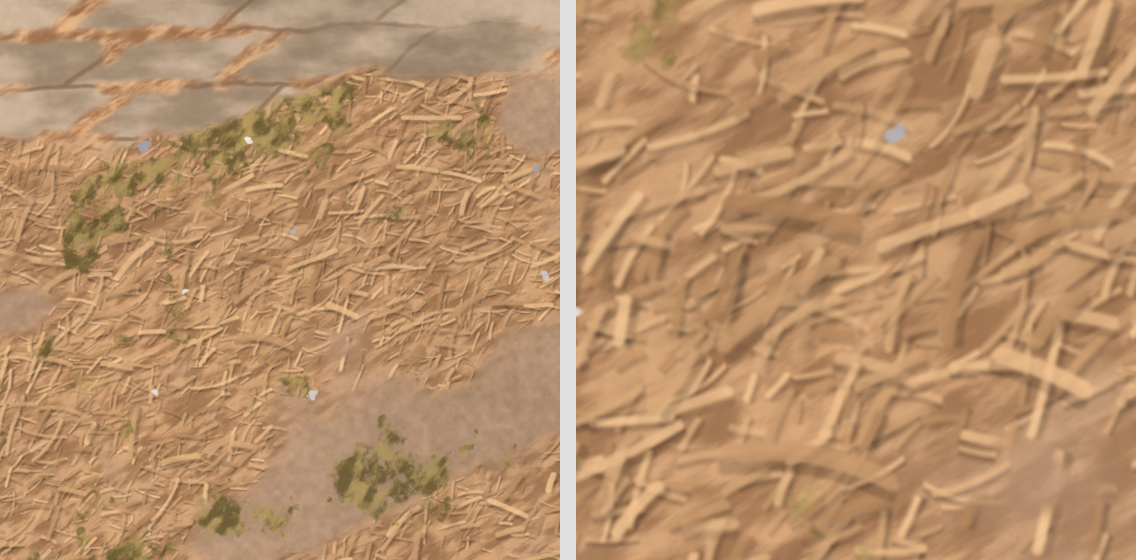
Left: the whole. Right: its middle third, enlarged.
Give the GLSL for this texture, as a WebGL 2 fragment shader.

```glsl
#version 300 es
precision highp float;

uniform vec2 u_resolution;
out vec4 fragColor;

vec3 hash3(vec2 cell, float seed) {
  uvec3 v = uvec3(ivec3(cell, seed) + 4096) * 1664525u + 1013904223u;
  v.x += v.y * v.z; v.y += v.z * v.x; v.z += v.x * v.y;
  v ^= v >> 16u;
  v.x += v.y * v.z; v.y += v.z * v.x; v.z += v.x * v.y;
  return vec3(v & 0xffffu) / 65535.0;
}

mat2 rotation(float a) {
  return mat2(cos(a), -sin(a), sin(a), cos(a));
}

float noise(vec2 p) {
  vec2 i = floor(p), f = fract(p);
  f = f * f * (3.0 - 2.0 * f);
  float low = mix(hash3(i, 0.0).x, hash3(i + vec2(1, 0), 0.0).x, f.x);
  float high = mix(hash3(i + vec2(0, 1), 0.0).x, hash3(i + 1.0, 0.0).x, f.x);
  return mix(low, high, f.y);
}

float fbm(vec2 p) {
  float sum = 0.0, amp = 0.533;
  for (int i = 0; i < 4; i++) {
    sum += amp * noise(p);
    p = rotation(0.6) * p * 2.03 + 7.3;
    amp *= 0.5;
  }
  return sum;
}

// Soft elliptical bump, 1 at the centre
float blob(vec2 p, vec2 centre, vec2 radius, float tilt) {
  vec2 q = rotation(tilt) * (p - centre) / radius;
  return exp(-dot(q, q));
}

// Skewed slabs with dark gaps and litter in the joints
vec3 paving(vec2 p, float fibre) {
  vec2 w = p + 0.035 * (vec2(fbm(p * 9.0), fbm(p * 9.0 + 40.0)) - 0.5);
  float row = (w.y - 0.838 - 0.03 * w.x) / 0.095;
  float column = (w.x - 1.1 * w.y) / 0.27 + 0.43 * floor(row);
  vec2 toJoint = (0.5 - abs(fract(vec2(column, row)) - 0.5)) * vec2(0.18, 0.095);
  float joint = min(toJoint.x, toJoint.y);
  float tone = 0.75 * fbm(p * vec2(9.0, 24.0)) + 0.25 * hash3(floor(vec2(column, row)), 5.0).x;
  vec3 col = mix(vec3(0.61, 0.52, 0.43), vec3(0.79, 0.69, 0.59), smoothstep(0.25, 0.7, tone));
  float wear = smoothstep(0.95, 0.4, p.x + 0.5 * (fbm(p * 7.0 + 3.0) - 0.5));
  col = mix(col, vec3(0.52, 0.41, 0.31), 0.75 * wear * smoothstep(0.007, 0.001, joint));
  float litter = smoothstep(0.47, 0.62, fbm(p * 8.0 + 20.0)) * smoothstep(0.02, 0.006, joint);
  return mix(col, mix(vec3(0.62, 0.43, 0.29), vec3(0.9, 0.7, 0.51), fibre), 0.85 * litter);
}

// Layers of short, bent stalks leaning up to the right
vec3 addStraw(vec3 col, vec2 p, float density) {
  for (int layer = 0; layer < 7; layer++) {
    float scale = 36.0 - 3.6 * float(layer);
    vec2 g = rotation(0.4 * float(layer)) * p * scale;
    for (int k = 0; k < 9; k++) {
      vec2 cell = floor(g) + vec2(k % 3, k / 3) - 1.0;
      vec3 place = hash3(cell, float(layer) + 10.0);
      vec3 look = hash3(cell, float(layer) + 30.0);
      float angle = 0.55 + 1.9 * (place.z - 0.5) - 0.4 * float(layer);
      vec2 q = rotation(angle) * (g - cell - place.xy);
      q.y += (look.z - 0.5) * 0.5 * q.x * q.x;
      float halfLength = 0.2 + 0.6 * look.x * look.x;
      float width = 0.035 + 0.05 * look.z;
      float d = length(vec2(max(abs(q.x) - halfLength, 0.0), q.y)) - width;
      float under = length(vec2(max(abs(q.x) - halfLength, 0.0), q.y + 0.1)) - width;
      float chance = 0.3 + 0.7 * fract(look.x * 7.0 + place.x * 5.0);
      float present = smoothstep(chance - 0.1, chance + 0.12, density);
      float soft = 0.0022 * scale;
      col *= 1.0 - 0.16 * present * smoothstep(soft, -soft, under);
      vec3 stalk = mix(vec3(0.69, 0.51, 0.35), vec3(0.97, 0.79, 0.59), look.y);
      col = mix(col, stalk, 0.8 * present * smoothstep(soft, -soft, d));
    }
  }
  return col;
}

// Small pale scraps with ragged outlines
vec3 addScraps(vec3 col, vec2 p) {
  for (int i = 0; i < 8; i++) {
    vec3 h = hash3(vec2(i, 3), 71.0), s = hash3(vec2(i, 8), 72.0);
    vec2 q = rotation(3.0 * s.x) * (p - vec2(h.x, 0.15 + 0.62 * h.y)) * vec2(1.0, 1.5);
    float d = length(q) - 0.005 - 0.008 * s.y + 0.008 * (noise(p * 150.0) - 0.5);
    vec3 tint = mix(vec3(0.55, 0.56, 0.62), vec3(0.93, 0.9, 0.88), smoothstep(0.1, 0.5, h.z));
    col = mix(col, tint, 0.9 * smoothstep(0.003, -0.003, d));
  }
  return col;
}

void main() {
  vec2 p = gl_FragCoord.xy / u_resolution;
  float broad = fbm(p * 5.0 + 11.0) - 0.5;
  float fine = fbm(p * 75.0);
  float fibre = smoothstep(0.25, 0.75, fbm(rotation(0.55) * p * vec2(30.0, 85.0)));

  // Bare earth and the straw cover over it
  float bare = blob(p, vec2(0.9, 0.27), vec2(0.33, 0.13), 0.2)
    + 0.8 * blob(p, vec2(0.97, 0.79), vec2(0.12, 0.06), 0.0)
    + 0.7 * blob(p, vec2(0.03, 0.45), vec2(0.12, 0.05), 0.3)
    + 0.6 * blob(p, vec2(0.55, 0.08), vec2(0.2, 0.08), 0.2);
  float cover = 1.0 - smoothstep(0.22, 0.7, bare + 1.5 * broad);
  vec3 earth = mix(vec3(0.64, 0.51, 0.41), vec3(0.75, 0.62, 0.51), 0.6 * fine + 0.4 * fbm(p * 14.0));
  vec3 litter = mix(vec3(0.63, 0.46, 0.32), vec3(0.83, 0.64, 0.47), fibre);
  vec3 col = mix(earth, litter, cover);

  // Paving along the top
  float edge = 0.745 + 0.12 * smoothstep(0.25, 0.65, p.x) + 0.07 * (fbm(p * 11.0) - 0.5);
  float stone = smoothstep(-0.012, 0.018, p.y - edge);
  col = mix(col, paving(p, fibre), stone);
  float density = cover * (1.0 - stone) * (0.35 + 0.75 * fbm(p * 8.0 + 60.0));
  col = addStraw(col, p, density);

  // Low green tufts
  float clump = 0.36 * blob(p, vec2(0.47, 0.75), vec2(0.17, 0.07), 0.4)
    + 0.27 * blob(p, vec2(0.81, 0.7), vec2(0.13, 0.08), 0.3)
    + 0.2 * blob(p, vec2(0.15, 0.6), vec2(0.16, 0.09), 0.2)
    + 0.22 * blob(p, vec2(0.45, 0.07), vec2(0.45, 0.1), 0.15);
  float tuft = clump + 0.85 * (fbm(p * 13.0 + 90.0) - 0.5) + 0.3 * (fine - 0.5);
  float green = smoothstep(0.2, 0.33, tuft) * (1.0 - stone);
  float blade = smoothstep(0.3, 0.7, fbm(rotation(0.9) * p * vec2(38.0, 65.0) + 5.0));
  vec3 leaf = mix(vec3(0.37, 0.32, 0.17), vec3(0.66, 0.57, 0.34), blade);
  col = mix(col, leaf, 0.82 * green);

  col = addScraps(col, p);
  col *= 1.0 + 0.09 * (fine - 0.5) + 0.12 * broad;
  fragColor = vec4(clamp(col, 0.0, 1.0), 1.0);
}
```
